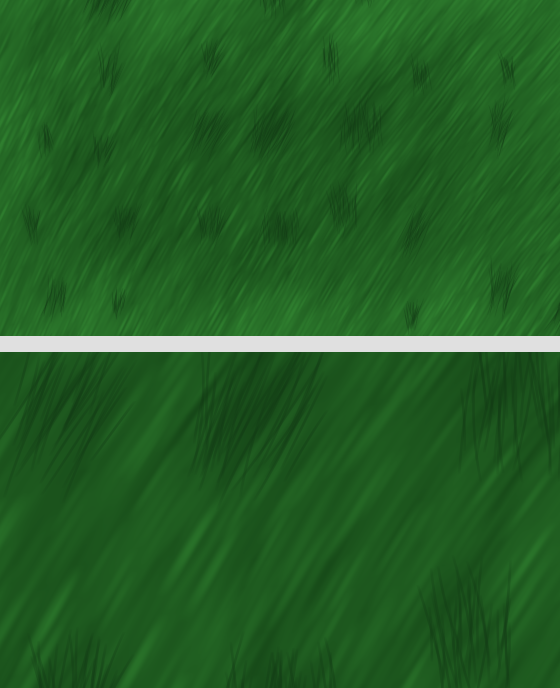
Top: the whole. Bottom: its middle third, enlarged.
This texture is drawn by a Shadertoy shader. Its source:

```glsl
// Painted meadow seen from above: slanted soft brush strokes of green,
// pale around the rim and deep in the middle, with scattered tufts of
// thin dark blades. Strokes live in a bent frame, tufts on a loose grid.

float hash(vec2 p) {
    return fract(sin(dot(p, vec2(127.1, 311.7))) * 43758.5453);
}

float noise(vec2 p) {
    vec2 i = floor(p), f = fract(p);
    f = f * f * (3.0 - 2.0 * f);
    return mix(mix(hash(i), hash(i + vec2(1, 0)), f.x),
               mix(hash(i + vec2(0, 1)), hash(i + vec2(1, 1)), f.x), f.y);
}

// Lens-shaped strokes, one per cell, each column shifted at random
float strokes(vec2 q) {
    float column = floor(q.x);
    q.y += 7.0 * hash(vec2(column, 3.7));
    vec2 f = fract(q) - 0.5;
    float strength = hash(vec2(column, floor(q.y)) + 19.0);
    float taper = 1.0 - 4.0 * f.y * f.y;
    float side = 1.0 - smoothstep(0.05, 0.5, abs(f.x + 0.25 * f.y));
    return side * taper * strength * strength;
}

// Dark cover of one tuft: blades that fan out around a common lean
float tuft(vec2 p, vec2 id, float pixel) {
    float size = hash(id + 5.3);
    size *= size;
    float halfWidth = mix(0.018, 0.07, size);
    float halfHeight = mix(0.05, 0.085, hash(id + 8.1));
    if (abs(p.x) > 0.19 || abs(p.y) > 0.16) return 0.0;

    float lean = mix(-0.15, 0.5, hash(id + 2.9));
    float fan = mix(-0.1, 0.35, hash(id + 6.4));
    vec2 soft = vec2(p.x - lean * p.y, p.y) / vec2(halfWidth * 1.3, halfHeight);
    float light = 1.0 - 0.28 * exp(-1.5 * dot(soft, soft));

    float count = mix(16.0, 42.0, size);
    for (float i = 0.0; i < 42.0; i++) {
        if (i > count) break;
        vec2 seed = id * 3.1 + i * vec2(0.73, 1.37);
        float across = 2.0 * hash(seed) - 1.0;
        vec2 q = p - vec2(across * halfWidth, (hash(seed + 4.0) - 0.5) * halfHeight * 0.9);
        float reach = halfHeight * mix(0.35, 0.9, hash(seed + 9.0));
        float slope = lean + fan * across + 0.4 * (hash(seed + 13.0) - 0.5);
        float bend = 3.0 * (hash(seed + 17.0) - 0.5);
        float dist = abs(q.x - slope * q.y - bend * q.y * q.y) / sqrt(1.0 + slope * slope);
        float taper = max(0.0, 1.0 - q.y * q.y / (reach * reach));
        float blade = 1.0 - smoothstep(0.0013 - 0.7 * pixel, 0.0013 + 0.7 * pixel, dist);
        light *= 1.0 - 0.42 * blade * sqrt(taper);
    }
    return 1.0 - light;
}

void mainImage(out vec4 fragColor, in vec2 fragCoord) {
    vec2 uv = fragCoord / iResolution.xy;
    vec2 p = fragCoord / iResolution.y;
    float pixel = 1.0 / iResolution.y;

    // Stroke frame: x across, y along; steep at left, flatter at upper right
    vec2 q = vec2(p.x - 0.48 * p.y - 0.15 * p.x * p.y, p.y);
    q.x += 0.02 * noise(p * 4.0);

    // Broad light and shade
    float rim = length((uv - 0.5) * vec2(0.95, 1.2));
    rim += 0.45 * (noise(q * vec2(4.0, 2.2) + 3.0) - 0.5);
    float tone = mix(0.16, 0.72, smoothstep(0.15, 0.75, rim));
    tone += 0.22 * (noise(q * vec2(11.0, 4.0) + 31.0) - 0.5);

    // Brush streaks, from wide and faint to narrow and bright
    tone += 0.30 * (noise(q * vec2(48.0, 6.0)) - 0.5);
    tone += 0.20 * (noise(q * vec2(110.0, 13.0) + 50.0) - 0.5);
    float patches = smoothstep(0.2, 0.8, noise(p * 5.0 + 12.0));
    tone += mix(0.25, 0.5, patches) * strokes(q * vec2(58.0, 9.0));
    tone += 0.28 * strokes(q * vec2(83.0, 13.0) + 40.0);
    tone -= 0.22 * strokes(q * vec2(67.0, 8.0) + 80.0);

    vec3 deepGreen = vec3(0.10, 0.315, 0.105);
    vec3 paleGreen = vec3(0.18, 0.49, 0.18);
    vec3 color = mix(deepGreen, paleGreen, clamp(tone, -0.15, 1.25));

    // Tufts from the surrounding grid cells
    float cell = 0.23;
    vec2 home = floor(p / cell);
    float light = 1.0;
    for (float y = -1.0; y <= 1.0; y++) {
        for (float x = -1.0; x <= 1.0; x++) {
            vec2 id = home + vec2(x, y);
            if (hash(id + 41.0) > 0.72) continue;
            vec2 jitter = vec2(hash(id + 1.5), hash(id + 7.7)) - 0.5;
            light *= 1.0 - tuft(p - (id + 0.5 + 0.5 * jitter) * cell, id, pixel);
        }
    }
    vec3 bladeGreen = vec3(0.065, 0.22, 0.075);
    color = mix(color, bladeGreen, 0.9 * (1.0 - light));

    fragColor = vec4(color, 1.0);
}
```
